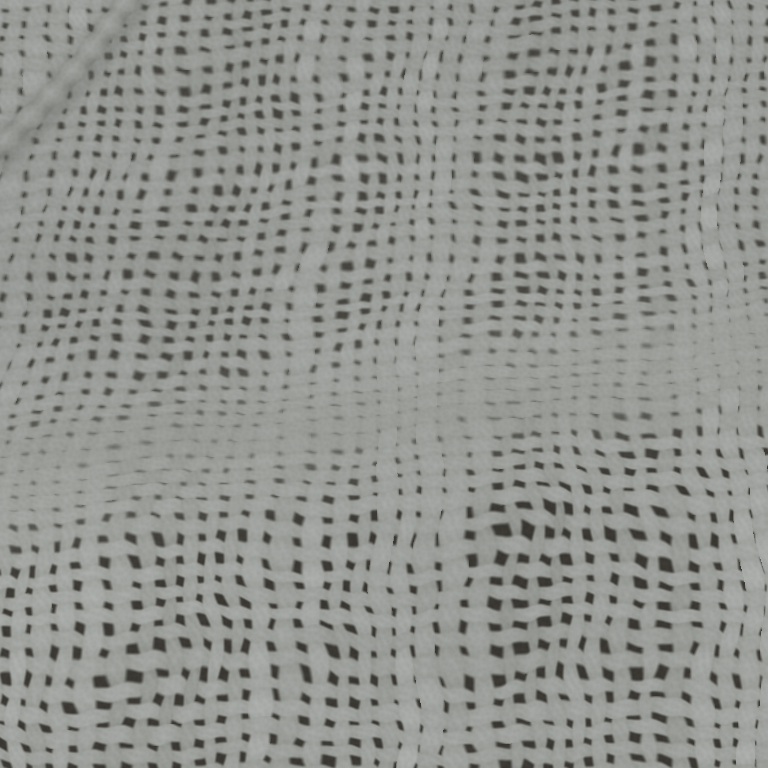
Reproduce this texture procedurally as a Shadertoy shader.

```glsl
// Draws a loose plain-weave linen cloth with slubby threads, a soft fold and a corded corner.

const float PI = 3.14159;
const vec3 GAP = vec3(0.23, 0.22, 0.20);
const vec3 SHADE = vec3(0.43, 0.44, 0.42);
const vec3 BODY = vec3(0.58, 0.59, 0.57);
const vec3 LIGHT = vec3(0.67, 0.68, 0.67);

float hash(vec2 p) {
    return fract(sin(dot(p, vec2(12.99, 78.23))) * 4375.5);
}

// Distance to the nearest scattered point
float cellular(vec2 p) {
    vec2 cell = floor(p);
    float nearest = 2.0;
    for (int y = -1; y <= 1; y++) {
        for (int x = -1; x <= 1; x++) {
            vec2 c = cell + vec2(x, y);
            vec2 point = c + vec2(hash(c), hash(c + 31.7));
            nearest = min(nearest, distance(p, point));
        }
    }
    return nearest;
}

// Smooth ramp: flat below zero, slope one above
float softRamp(float x, float width) {
    return width * log(1.0 + exp(x / width));
}

vec3 yarnColor(float tone) {
    vec3 dark = mix(SHADE, BODY, clamp(tone * 2.0, 0.0, 1.0));
    return mix(dark, LIGHT, clamp(tone * 2.0 - 1.0, 0.0, 1.0));
}

// Returns coverage and tone of one yarn; height is +1 over, -1 under
vec2 yarn(float across, float along, float id, float halfWidth, float height, float soft) {
    float width = halfWidth + 0.05 * height;
    float cover = 1.0 - smoothstep(width - soft, width + soft, abs(across));
    float q = clamp(across / (width + soft), -1.0, 1.0);
    float roundness = sqrt(1.0 - q * q);
    float ply = sin(across * 17.0 + along * 8.0 + id * 2.3);
    float tone = 0.36 + 0.30 * roundness + 0.13 * height + 0.035 * ply;
    tone += 0.16 * (hash(vec2(id, 4.0)) - 0.5);
    return vec2(cover, tone);
}

// Thread coordinates: x counts columns, y counts rows
vec2 clothCoords(vec2 p, float fold) {
    float ramp = softRamp(fold, 0.05);
    float columns = 31.5 + 6.0 * smoothstep(0.2, 0.9, p.y);
    float u = (p.x - 0.5) * columns - 3.5 * ramp;
    float v = 33.0 * p.y + 12.0 * ramp + 1.5 * tanh(fold / 0.08);
    u += 0.16 * sin(p.y * 19.0 + p.x * 7.0) + 0.10 * sin(p.y * 43.0 - p.x * 31.0);
    v += 0.20 * sin(p.x * 13.0 + p.y * 6.0) + 0.10 * sin(p.x * 37.0 - p.y * 23.0);
    return vec2(u + 0.22 * sin(u * 0.83), v + 0.15 * sin(v * 1.1));
}

vec3 weave(vec2 t, float foldAmount, float softness, float haze) {
    vec2 id = floor(t + 0.5);

    // Slubs: thread widths drift between columns and along their length
    float slub = cellular(vec2(id.x * 0.73, t.y * 0.16)) - 0.45;
    float clump = sin(id.x * 0.9) + sin(id.x * 0.37 + 2.0);
    float warpWidth = 0.335 + 0.045 * clump + 0.12 * (hash(vec2(id.x, 1.0)) - 0.5) + 0.16 * slub;
    float weftSlub = cellular(vec2(t.x * 0.19, id.y * 0.71 + 40.0)) - 0.45;
    float weftWidth = 0.31 + 0.10 * (hash(vec2(id.y, 2.0)) - 0.5) + 0.14 * weftSlub;
    warpWidth = clamp(warpWidth + 0.05 * foldAmount, 0.20, 0.50);
    weftWidth = clamp(weftWidth + 0.12 * foldAmount, 0.20, 0.48);

    // Alternate over and under at every crossing
    float warpHeight = cos(PI * (t.y + id.x));
    float weftHeight = -cos(PI * (t.x + id.y));
    vec2 offset = t - id;
    offset.x += 0.05 * sin(t.y * 2.1 + id.x * 5.0);
    offset.y += 0.06 * sin(t.y * 0.7 + t.x * 1.7 + id.y * 3.0) - 0.05 * sin(2.0 * PI * t.x);

    vec2 warp = yarn(offset.x, t.y, id.x, warpWidth, warpHeight, softness);
    vec2 weft = yarn(offset.y, t.x, id.y + 60.0, weftWidth, weftHeight, softness);
    warp.y += 0.10 * clump * 0.5 + 0.3 * slub;
    float warpOnTop = smoothstep(-0.35, 0.35, warpHeight - weftHeight);

    // Lay the two yarns over the gap in depth order
    vec3 gap = mix(GAP, SHADE, haze);
    vec3 warpColor = yarnColor(warp.y);
    vec3 weftColor = yarnColor(weft.y);
    vec3 warpFirst = mix(mix(gap, warpColor, warp.x), weftColor, weft.x);
    vec3 weftFirst = mix(mix(gap, weftColor, weft.x), warpColor, warp.x);
    vec3 cloth = mix(warpFirst, weftFirst, warpOnTop);
    return mix(cloth, BODY * 1.02, 0.45 * foldAmount);
}

// Twisted cord crossing the upper left corner
vec3 addCord(vec3 cloth, vec2 p) {
    float s = p.y - 0.81;
    float slope = 1.1 - 2.4 * s;
    float d = (p.x - 1.1 * s + 1.2 * s * s) / sqrt(1.0 + slope * slope);
    float lobe = sin(s * 210.0 + d * 110.0);
    float width = 0.014 + 0.0015 * lobe;
    float shadow = smoothstep(0.034, 0.012, abs(d - 0.006));
    cloth = mix(cloth, SHADE, 0.35 * shadow);
    float tone = 0.72 + 0.10 * lobe - 0.35 * abs(d + 0.003) / width;
    return mix(cloth, yarnColor(tone), smoothstep(width + 0.003, width - 0.003, abs(d)));
}

void mainImage(out vec4 fragColor, in vec2 fragCoord) {
    vec2 p = fragCoord / iResolution.y;
    float fold = p.y - 0.375 - 0.175 * p.x;
    float foldAmount = exp(-pow(fold / 0.075, 2.0));
    float far = smoothstep(-0.05, 0.2, fold);
    float softness = max(0.09 + 0.05 * far + 0.07 * foldAmount, 45.0 / iResolution.y);

    vec3 color = weave(clothCoords(p, fold), foldAmount, softness, 0.25 * far + 0.45 * foldAmount);
    color = addCord(color, p);

    // Broad light and fine fibre grain
    color *= 1.0 + 0.02 * sin(p.x * 5.0 + 1.5) * sin(p.y * 7.0) - 0.025 * far;
    color += 0.03 * (cellular(p * 150.0) - 0.45);
    fragColor = vec4(color, 1.0);
}
```
